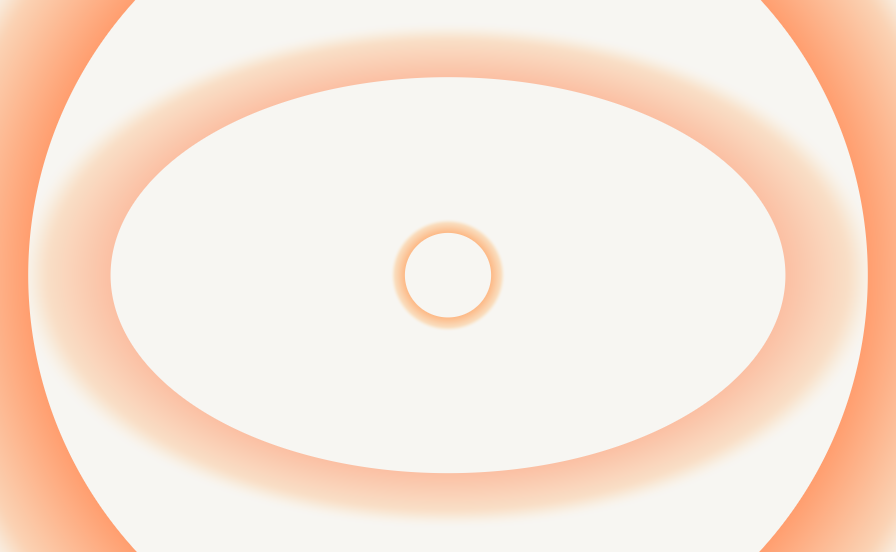
Give the GLSL for this background, as a Shadertoy shader.

```glsl
#define PAPER vec3(0.970, 0.963, 0.950)
#define CREAM vec3(0.973, 0.935, 0.850)
#define OUTER_COLOR vec3(1.000, 0.620, 0.435)
#define MIDDLE_COLOR vec3(0.984, 0.752, 0.640)
#define INNER_COLOR vec3(0.992, 0.725, 0.525)
#define OUTER_RADII vec2(0.7605, 0.7470)
#define MIDDLE_RADII vec2(0.6113, 0.3587)
#define INNER_RADII vec2(0.0781, 0.0766)
#define CENTER vec2(0.0, 0.0015)
#define FADE_START 0.62

// Paints a halo outside an ellipse; spread is its width relative to the radii
vec3 addHalo(vec3 base, vec2 p, vec2 radii, vec3 tint, float spread) {
    float k = length(p / radii);
    float t = clamp((k - 1.0) / spread, 0.0, 1.0);

    // Antialiased inner edge, using the ellipse gradient as pixel width
    float slope = length(p / (radii * radii)) / max(k, 1e-4);
    float edge = clamp((k - 1.0) * iResolution.y / max(slope, 1e-4) + 0.5, 0.0, 1.0);

    // Tint warms down to cream, then dissolves into the base
    vec3 glow = mix(tint, CREAM, t);
    float alpha = edge * (1.0 - smoothstep(FADE_START, 1.0, t));
    return mix(base, glow, alpha);
}

void mainImage(out vec4 fragColor, in vec2 fragCoord) {
    // Height units, centred
    vec2 p = (fragCoord - 0.5 * iResolution.xy) / iResolution.y - CENTER;

    // Clip the middle halo where the outer ring begins
    vec3 color = addHalo(PAPER, p, MIDDLE_RADII, MIDDLE_COLOR, 0.285);
    color = addHalo(color, p, OUTER_RADII, OUTER_COLOR, 0.315);
    color = addHalo(color, p, INNER_RADII, INNER_COLOR, 0.345);

    // The small halo ends well inside the middle ellipse
    fragColor = vec4(color, 1.0);
}
```
